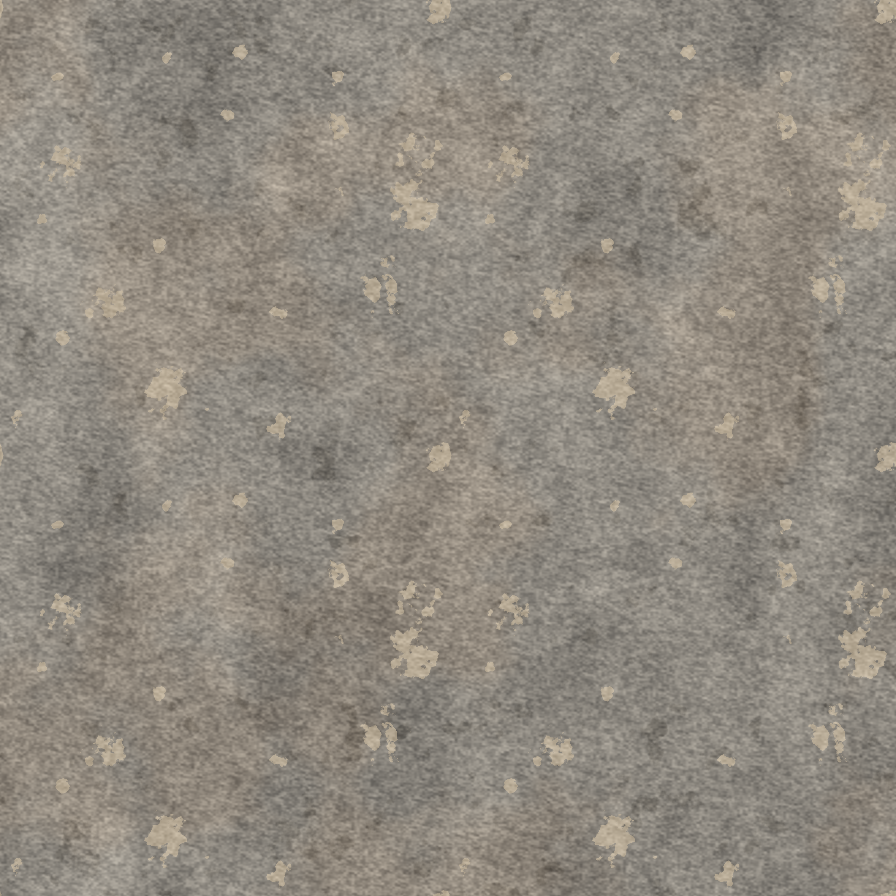
Reproduce this texture procedurally as a Shadertoy shader.

```glsl
float hash(vec2 p) {
    uvec2 q = uvec2(ivec2(floor(p)) + 32768);
    uint h = q.x * 1597334677u ^ q.y * 3812015801u;
    h = (h ^ (h >> 15)) * 2246822519u;
    h = (h ^ (h >> 13)) * 3266489917u;
    return float((h ^ (h >> 16)) >> 8) / 16777216.0;
}

float noise(vec2 p) {
    vec2 i = floor(p), f = fract(p);
    f = f * f * (3.0 - 2.0 * f);
    return mix(mix(hash(i), hash(i + vec2(1, 0)), f.x),
               mix(hash(i + vec2(0, 1)), hash(i + vec2(1, 1)), f.x), f.y);
}

float fbm(vec2 p) {
    float sum = 0.0, amp = 0.5;
    for (int i = 0; i < 5; i++) {
        sum += amp * noise(p);
        p = mat2(0.8, 0.6, -0.6, 0.8) * p * 2.03 + 17.3;
        amp *= 0.5;
    }
    return sum / 0.96875;
}

// Ragged flakes of pale plaster, scattered in a layout that repeats twice per side
float flakes(vec2 uv) {
    vec2 p = uv * 10.0, cell = floor(p);
    float mask = 0.0;
    for (int y = -1; y <= 1; y++)
    for (int x = -1; x <= 1; x++) {
        vec2 c = cell + vec2(x, y);
        vec2 id = mod(c, 5.0) + 40.0;
        if (hash(id + 300.0) > 0.76) continue;
        vec2 center = c + 0.1 + 0.8 * vec2(hash(id), hash(id + 100.0));
        float size = hash(id + 200.0);
        float radius = mix(0.07, 0.28, size * size * size);
        vec2 d = p - center;
        float q = length(d * vec2(1.0, 0.85)) / radius;
        if (q > 2.2) continue;
        float rag = fbm(d * 9.0 + id * 31.0);
        mask = max(mask, smoothstep(-0.03, 0.04, rag - 0.4 - 0.22 * q * q));
    }
    return mask;
}

void mainImage(out vec4 fragColor, in vec2 fragCoord) {
    vec2 uv = fragCoord / iResolution.xy;

    // Clouds, vertical weathering and blotches with frayed edges
    float clouds = fbm(uv * 5.0 + 3.0) - 0.5;
    float streaks = fbm(uv * vec2(17.0, 4.0) + 60.0) - 0.5;
    float mottle = fbm(uv * 24.0 + 90.0) - 0.5;
    float frayed = fbm(uv * vec2(9.0, 6.5) + 130.0);
    float worn = smoothstep(0.52, 0.63, frayed + 0.25 * mottle);
    float stain = smoothstep(0.53, 0.68, fbm(uv * vec2(11.0, 8.0) + 170.0));
    float tone = 0.14 * clouds + 0.10 * streaks + 0.10 * mottle
               + 0.028 * worn - 0.028 * stain;

    // Fine fibrous grain, slightly flattened and slanted
    vec2 g = mat2(0.97, 0.24, -0.24, 0.97) * uv;
    float grain = 0.13 * (noise(g * vec2(190.0, 330.0)) - 0.5)
                + 0.11 * (noise(uv * vec2(330.0, 430.0) + 500.0) - 0.5)
                + 0.05 * (noise(uv * vec2(90.0, 150.0) + 700.0) - 0.5);

    vec3 color = vec3(0.543, 0.525, 0.494) + (tone + grain) * vec3(1.04, 1.0, 0.92);

    // Warm patches and small dark pits
    float warm = smoothstep(0.48, 0.68, fbm(uv * 6.0 + 220.0));
    color += warm * vec3(0.022, 0.006, -0.008);
    color -= 0.07 * smoothstep(0.67, 0.78, fbm(uv * 38.0 + 260.0));

    // Exposed plaster
    vec3 plaster = vec3(0.745, 0.69, 0.60) + 0.7 * grain;
    color = mix(color, plaster, 0.85 * flakes(uv));
    fragColor = vec4(color, 1.0);
}
```
